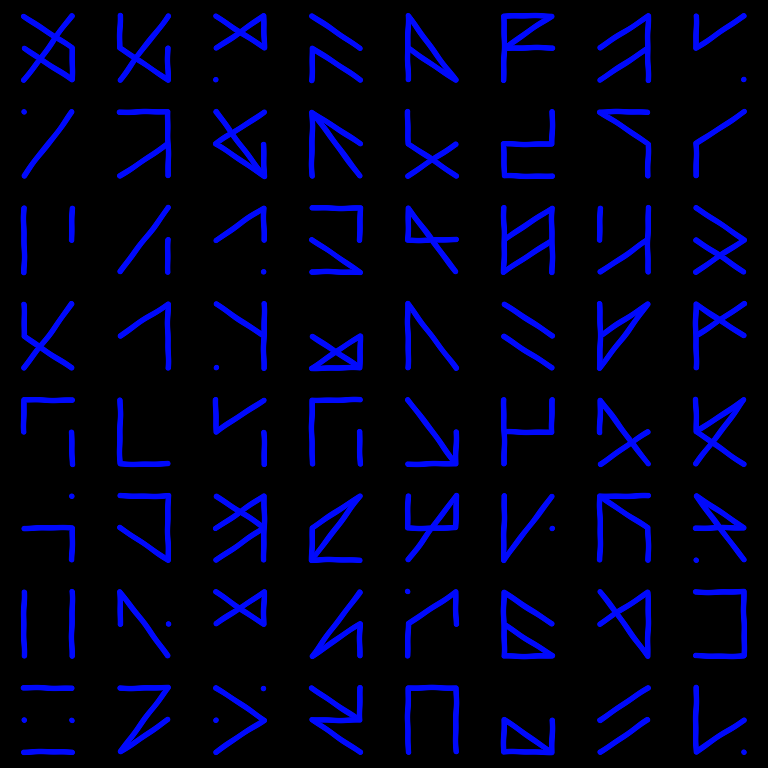
Write a WebGL 2 fragment shader that draws this pattern.

```glsl
#version 300 es
precision highp float;

#define CELLS 8.0          // glyphs across and down
#define STROKES 4          // random strokes per glyph
#define HALF_WIDTH 0.029   // stroke radius, in cells
#define WOBBLE 0.004       // unevenness of the strokes, in cells
#define NODE_ORIGIN vec2(0.25, 0.166667)
#define NODE_STEP vec2(0.5, 0.333333)
#define INK vec3(0.0, 0.035, 0.99)
#define GROUND vec3(0.0)

uniform vec2 u_resolution;
out vec4 fragColor;

// Two random values for a cell and stroke number
vec2 hash23(vec3 p) {
    p = fract(p * vec3(0.1031, 0.1030, 0.0973));
    p += dot(p, p.yzx + 33.33);
    return fract((p.xx + p.yz) * p.zy);
}

// One of six nodes, two across and three down
vec2 nodePosition(float pick) {
    float index = min(floor(pick * 6.0), 5.0);
    return NODE_ORIGIN + NODE_STEP * vec2(mod(index, 2.0), floor(index / 2.0));
}

// Equal ends are allowed and leave a round dot
float segmentDistance(vec2 p, vec2 a, vec2 b) {
    vec2 ap = p - a;
    vec2 ab = b - a;
    float t = clamp(dot(ap, ab) / max(dot(ab, ab), 1e-5), 0.0, 1.0);
    return length(ap - ab * t);
}

// Layered sines that bend the strokes very slightly
vec2 wobble(vec2 p) {
    return WOBBLE * (sin(p.yx * 9.0 + p * 2.3) + 0.5 * sin(p.yx * 23.0 + 1.7));
}

float glyphDistance(vec2 p, vec2 cell) {
    float nearest = 1.0;
    for (int i = 0; i < STROKES; i++) {
        vec2 ends = hash23(vec3(cell + 11.0, float(i) * 7.0 + 3.0));
        float d = segmentDistance(p, nodePosition(ends.x), nodePosition(ends.y));
        nearest = min(nearest, d);
    }
    return nearest;
}

void main() {
    vec2 grid = gl_FragCoord.xy / u_resolution * CELLS;
    float pixel = CELLS / min(u_resolution.x, u_resolution.y);

    float d = glyphDistance(fract(grid) + wobble(grid), floor(grid)) - HALF_WIDTH;
    float ink = 1.0 - smoothstep(-0.5 * pixel, 0.5 * pixel, d);
    fragColor = vec4(mix(GROUND, INK, ink), 1.0);
}
```
